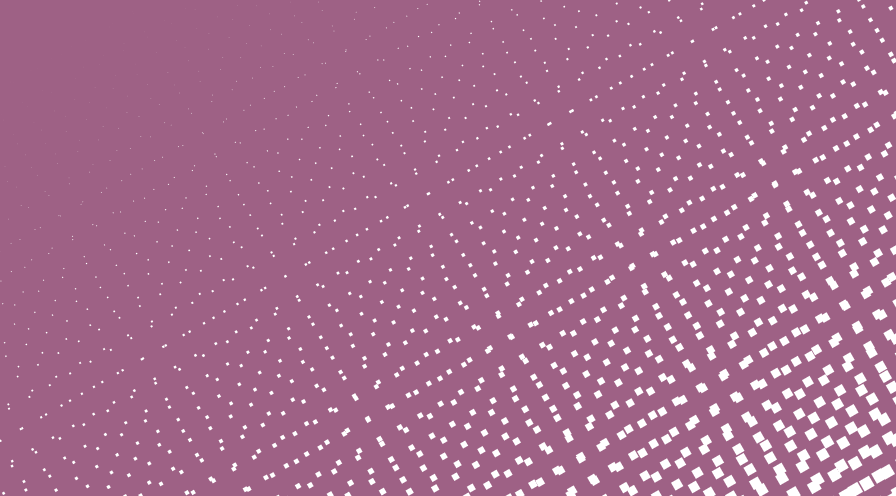
Write a WebGL 1 fragment shader that draws this background.

```glsl
precision highp float;

uniform vec2 u_resolution;

// Lengths are in canvas heights, measured from the lower left
const vec3 PLUM = vec3(0.62, 0.38, 0.52);
const vec3 WHITE = vec3(1.0);
const float TILT = 0.5236;
const float FINE_PITCH = 0.0474;
const float COARSE_PITCH = 0.0557;
const vec2 FINE_ANCHOR = vec2(0.8693, 0.5032);
const vec2 COARSE_ANCHOR = vec2(0.8722, 0.4856);
const vec2 GROWTH_DIR = vec2(0.56, 0.83);
const float GROWTH_POWER = 1.95;
const float MAX_SIDE = 0.0248;

// Side of a square: zero at the top left, largest at the bottom right
float squareSide(vec2 p) {
  float aspect = u_resolution.x / u_resolution.y;
  float t = dot(vec2(p.x, 1.0 - p.y), GROWTH_DIR) / dot(vec2(aspect, 1.0), GROWTH_DIR);
  return MAX_SIDE * pow(max(t, 0.0), GROWTH_POWER);
}

// Share of a pixel covered by an axis-aligned square
float boxCoverage(vec2 d, float side, float pixel) {
  vec2 hi = min(d + 0.5 * pixel, vec2(0.5 * side));
  vec2 lo = max(d - 0.5 * pixel, vec2(-0.5 * side));
  vec2 overlap = max(hi - lo, 0.0) / pixel;
  return overlap.x * overlap.y;
}

// Tilted lattice of squares, each sized at its own centre
float squareLattice(vec2 p, vec2 anchor, float pitch, float pixel) {
  vec2 along = vec2(cos(TILT), sin(TILT));
  vec2 across = vec2(-along.y, along.x);
  vec2 q = vec2(dot(p - anchor, along), dot(p - anchor, across));
  vec2 center = floor(q / pitch + 0.5) * pitch;
  float side = squareSide(anchor + center.x * along + center.y * across);
  return boxCoverage(q - center, side, pixel);
}

void main() {
  vec2 p = gl_FragCoord.xy / u_resolution.y;
  float pixel = 1.0 / u_resolution.y;

  // Two lattices of unequal pitch drift in and out of step
  float fine = squareLattice(p, FINE_ANCHOR, FINE_PITCH, pixel);
  float coarse = squareLattice(p, COARSE_ANCHOR, COARSE_PITCH, pixel);

  gl_FragColor = vec4(mix(PLUM, WHITE, max(fine, coarse)), 1.0);
}
```
